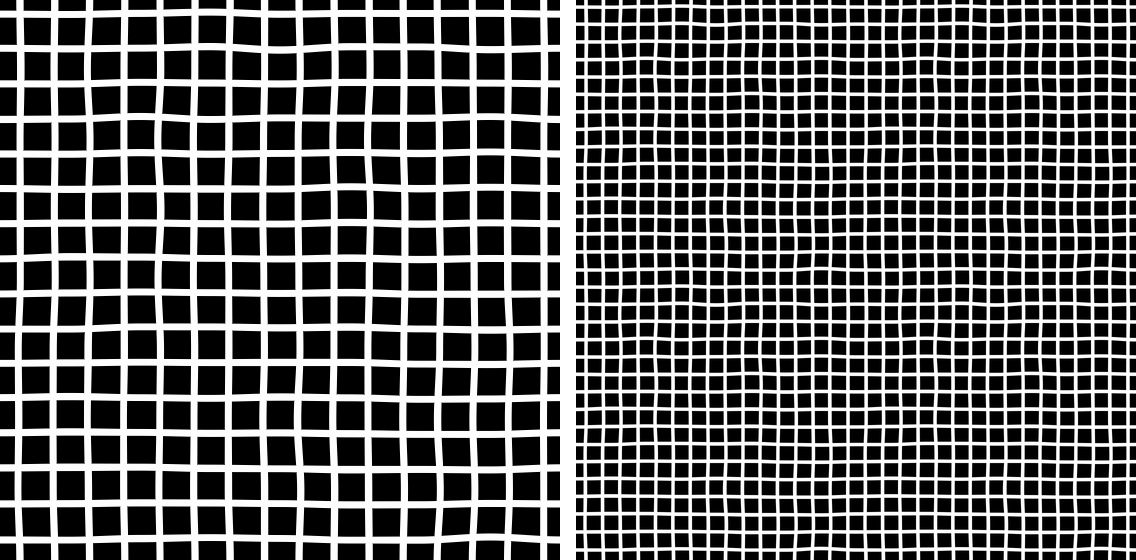
Left: one tile. Right: repeated 2 by 2.
Write a WebGL 2 fragment shader that draws this pattern.

```glsl
#version 300 es
precision highp float;

#define REPEATS 16.0                  // cells across and down
#define LINE_CENTER vec2(0.54, 0.62)  // line position within a cell
#define LINE_WIDTH 0.205              // fraction of a cell
#define WIDTH_VARIATION 0.012         // change of width along a line
#define WOBBLE 0.055                  // sideways drift, in cells
#define WOBBLE_LATTICE 8.0            // noise steps across the tile
#define EDGE_SOFTNESS 0.028           // in cells
#define TILE_COLOR vec3(0.0)
#define LINE_COLOR vec3(0.992)

uniform vec2 u_resolution;
out vec4 fragColor;

// Integer hash of a lattice point, from 0 to 1
float hash(vec2 point, uint seed) {
    uvec2 n = uvec2(point);
    uint h = n.x * 374761393u + n.y * 668265263u + seed * 974711u;
    h = (h ^ (h >> 13)) * 1274126177u;
    h = (h ^ (h >> 15)) * 739982445u;
    h ^= h >> 16;
    return float(h & 65535u) / 65535.0;
}

// Value noise that wraps at the tile border, from -1 to 1
float wrappedNoise(vec2 p, uint seed) {
    vec2 blend = smoothstep(0.0, 1.0, fract(p));
    vec2 low = mod(floor(p), WOBBLE_LATTICE);
    vec2 high = mod(low + 1.0, WOBBLE_LATTICE);
    float bottom = mix(hash(low, seed), hash(vec2(high.x, low.y), seed), blend.x);
    float top = mix(hash(vec2(low.x, high.y), seed), hash(high, seed), blend.x);
    return 2.0 * mix(bottom, top, blend.y) - 1.0;
}

// Signed distance to the nearest hand-drawn line, negative inside
float lineDistance(float across, float along, uint seed) {
    float lineIndex = floor(across);
    vec2 noisePoint = vec2(lineIndex, along) * WOBBLE_LATTICE / REPEATS;
    float drift = WOBBLE * wrappedNoise(noisePoint, seed);
    float width = LINE_WIDTH + WIDTH_VARIATION * wrappedNoise(noisePoint, seed + 7u);
    return abs(across - lineIndex - 0.5 - drift) - 0.5 * width;
}

void main() {
    vec2 cell = gl_FragCoord.xy / u_resolution * REPEATS;
    vec2 across = cell - LINE_CENTER + 0.5;

    // Union of the vertical and horizontal lines
    float vertical = lineDistance(across.x, cell.y, 3u);
    float horizontal = lineDistance(across.y, cell.x, 11u);
    float grid = min(vertical, horizontal);

    // Edge blend, never narrower than one pixel
    float pixel = REPEATS / min(u_resolution.x, u_resolution.y);
    float softness = max(EDGE_SOFTNESS, pixel);
    float coverage = clamp(0.5 - grid / softness, 0.0, 1.0);

    fragColor = vec4(mix(TILE_COLOR, LINE_COLOR, coverage), 1.0);
}
```
